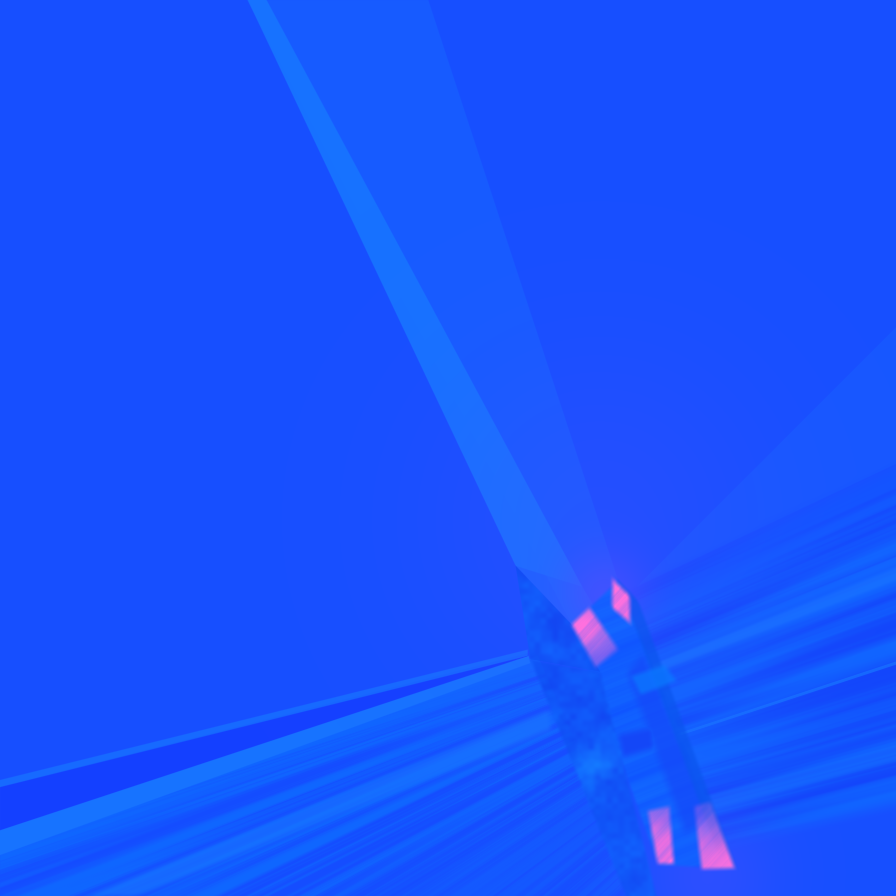
Write a WebGL 1 fragment shader that draws this background.

```glsl
precision highp float;
// Blue backdrop with light beams refracted through a tilted glass slab.

uniform vec2 u_resolution;

#define BASE_BLUE vec3(0.09, 0.31, 1.0)
#define DEEP_BLUE vec3(0.08, 0.25, 1.0)
#define BEAM_BLUE vec3(0.09, 0.36, 1.0)
#define RAY_BLUE vec3(0.09, 0.45, 1.0)
#define PINK vec3(1.0, 0.44, 0.87)
#define VIOLET vec3(0.32, 0.31, 1.0)
#define LEFT_APEX vec2(1.12, 0.42)
#define RIGHT_APEX vec2(-0.62, -0.273)
#define STREAK_DENSITY 85.0

float hash(vec2 p) {
  return fract(sin(dot(p, vec2(127.1, 311.7))) * 43758.545);
}

float noise(vec2 p) {
  vec2 i = floor(p), f = fract(p);
  f = f * f * (3.0 - 2.0 * f);
  return mix(mix(hash(i), hash(i + vec2(1.0, 0.0)), f.x),
             mix(hash(i + vec2(0.0, 1.0)), hash(i + 1.0), f.x), f.y);
}

// Layered noise, stretched along y
float streaks(float across, float along) {
  float sum = 0.0, weight = 0.5, density = STREAK_DENSITY;
  for (int i = 0; i < 4; i++) {
    sum += weight * noise(vec2(across * density, along * 3.0));
    density *= 2.1;
    weight *= 0.55;
  }
  return sum;
}

// Soft half-plane to the left of a -> b
float side(vec2 p, vec2 a, vec2 b, float soft) {
  vec2 d = normalize(b - a), q = p - a;
  return smoothstep(-soft, soft, d.x * q.y - d.y * q.x);
}

// Convex quad with counter-clockwise corners
float quad(vec2 p, vec2 a, vec2 b, vec2 c, vec2 d, float soft) {
  return side(p, a, b, soft) * side(p, b, c, soft)
       * side(p, c, d, soft) * side(p, d, a, soft);
}

float glow(vec2 p, vec2 center, float radius) {
  vec2 q = (p - center) / radius;
  return exp(-dot(q, q));
}

// Thin line of slope s through the apex of the right fan
float fanLine(float slope, float s, float width) {
  return 1.0 - smoothstep(width * 0.4, width, abs(slope - s));
}

vec3 drawBeams(vec3 col, vec2 p, float px) {
  float wide = quad(p, vec2(0.276, 1.0), vec2(0.638, 0.303), vec2(0.690, 0.352), vec2(0.478, 1.0), px);
  col = mix(col, BEAM_BLUE, wide * 0.95);
  float bright = quad(p, vec2(0.276, 1.001), vec2(0.5755, 0.3685), vec2(0.65, 0.345), vec2(0.297, 1.001), px);
  float foot = quad(p, vec2(0.5755, 0.3685), vec2(0.638, 0.303), vec2(0.665, 0.32), vec2(0.65, 0.345), px);
  col = mix(col, RAY_BLUE, bright * 0.95 + foot * 0.6);
  float wedge = quad(p, vec2(0.71, 0.345), vec2(1.01, 0.487), vec2(1.01, 0.645), vec2(0.72, 0.355), px);
  return mix(col, BEAM_BLUE, wedge * 0.65);
}

vec3 drawRightFan(vec3 col, vec2 p) {
  vec2 d = p - RIGHT_APEX;
  float slope = d.y / d.x;
  float inside = smoothstep(0.225, 0.24, slope) * (1.0 - smoothstep(0.455, 0.472, slope));
  inside *= side(p, vec2(0.81, 0.03), vec2(0.69, 0.352), 0.01) < 0.5 ? 1.0 : 0.0;
  float s = streaks(slope, p.x);
  vec3 tint = mix(vec3(0.07, 0.27, 0.98), vec3(0.06, 0.41, 1.0), smoothstep(0.25, 0.7, s));
  tint = mix(tint, DEEP_BLUE, 0.5 * smoothstep(0.41, 0.46, slope));
  col = mix(col, tint, inside * 0.85);
  float lines = 0.7 * fanLine(slope, 0.39, 0.006) + 0.7 * fanLine(slope, 0.329, 0.0016)
              + 0.4 * fanLine(slope, 0.267, 0.008);
  return mix(col, RAY_BLUE, lines * inside);
}

vec3 drawLeftFan(vec3 col, vec2 p, float px) {
  vec2 d = LEFT_APEX - p;
  float slope = d.y / d.x;
  float inside = quad(p, vec2(0.0, 0.06), vec2(0.0, -0.4), vec2(0.74, -0.05), vec2(0.60, 0.268), px);
  float s = streaks(slope, p.x);
  vec3 tint = mix(vec3(0.08, 0.30, 1.0), vec3(0.06, 0.40, 1.0), smoothstep(0.25, 0.7, s));
  col = mix(col, tint, inside * (1.0 - 0.6 * smoothstep(0.45, 0.75, slope)));
  float lower = quad(p, vec2(0.10, 0.0), vec2(0.15, 0.0), vec2(0.615, 0.185), vec2(0.612, 0.207), 0.005);
  col = mix(col, RAY_BLUE, lower * 0.7);
  float gap = quad(p, vec2(0.0, 0.122), vec2(0.0, 0.073), vec2(0.589, 0.267), vec2(0.589, 0.271), px);
  col = mix(col, DEEP_BLUE, gap);
  float thin = quad(p, vec2(-0.01, 0.127), vec2(-0.01, 0.119), vec2(0.589, 0.268), vec2(0.589, 0.275), px);
  float thick = quad(p, vec2(-0.01, 0.070), vec2(-0.01, 0.042), vec2(0.592, 0.260), vec2(0.590, 0.268), px);
  return mix(col, RAY_BLUE, max(thin * 0.75, thick));
}

vec3 drawSlab(vec3 col, vec2 p, float px) {
  // Main plate, brighter at the top and crossed by dark reflections
  float plate = quad(p, vec2(0.638, 0.303), vec2(0.735, 0.035), vec2(0.82, 0.03), vec2(0.69, 0.352), 0.003);
  float s = streaks(p.y - 0.4 * p.x, p.x);
  col = mix(col, mix(vec3(0.05, 0.32, 1.0), vec3(0.07, 0.43, 1.0), s), plate * 0.9);
  float fold = quad(p, vec2(0.70, 0.25), vec2(0.765, 0.07), vec2(0.795, 0.09), vec2(0.718, 0.27), 0.007);
  float shade = quad(p, vec2(0.69, 0.18), vec2(0.695, 0.155), vec2(0.73, 0.165), vec2(0.728, 0.188), 0.006);
  col = mix(col, vec3(0.08, 0.28, 0.97), max(fold * 0.7, shade));
  float rim = quad(p, vec2(0.69, 0.352), vec2(0.802, 0.045), vec2(0.822, 0.031), vec2(0.712, 0.33), 0.003);
  col = mix(col, vec3(0.04, 0.33, 0.93), rim * 0.7);
  float glint = quad(p, vec2(0.705, 0.245), vec2(0.715, 0.225), vec2(0.755, 0.24), vec2(0.742, 0.258), 0.004);
  col = mix(col, vec3(0.04, 0.48, 1.0), glint * 0.7);

  // Mottled left face
  float upper = quad(p, vec2(0.5755, 0.3685), vec2(0.592, 0.264), vec2(0.67, 0.25), vec2(0.638, 0.303), px);
  float lower = quad(p, vec2(0.592, 0.264), vec2(0.703, -0.01), vec2(0.735, -0.01), vec2(0.67, 0.25), 0.003);
  float grain = 0.6 * noise(p * 55.0) + 0.4 * noise(p * 150.0);
  vec3 face = mix(vec3(0.06, 0.27, 0.94), vec3(0.06, 0.41, 1.0), grain);
  face = mix(face, vec3(0.08, 0.52, 1.0), glow(p, vec2(0.665, 0.145), 0.025) * grain);
  return mix(col, face, max(upper, lower) * 0.85);
}

vec3 drawPinkGlints(vec3 col, vec2 p) {
  float a = quad(p, vec2(0.638, 0.303), vec2(0.665, 0.255), vec2(0.69, 0.275), vec2(0.658, 0.322), 0.004);
  float b = quad(p, vec2(0.684, 0.353), vec2(0.683, 0.322), vec2(0.703, 0.305), vec2(0.703, 0.335), 0.004);
  float c = quad(p, vec2(0.723, 0.095), vec2(0.734, 0.036), vec2(0.752, 0.036), vec2(0.747, 0.10), 0.004);
  float d = quad(p, vec2(0.775, 0.10), vec2(0.783, 0.03), vec2(0.82, 0.031), vec2(0.793, 0.105), 0.004);
  a *= 0.25 + 0.75 * glow(p, vec2(0.65, 0.302), 0.035);
  c *= 1.0 - 0.5 * smoothstep(0.06, 0.1, p.y);
  d *= 1.0 - 0.7 * smoothstep(0.04, 0.1, p.y);
  float sheen = 0.65 + 0.5 * streaks(p.y - 1.1 * p.x, p.x);
  return mix(col, PINK, clamp((a + b + c + d) * sheen, 0.0, 1.0));
}

void main() {
  vec2 p = gl_FragCoord.xy / u_resolution;
  float px = 0.8 / min(u_resolution.x, u_resolution.y);
  vec3 col = drawBeams(BASE_BLUE, p, px);
  col = drawRightFan(col, p);
  col = drawLeftFan(col, p, px);
  float halo = 0.22 * glow(p, vec2(0.67, 0.42), 0.2) + 0.5 * glow(p, vec2(0.675, 0.335), 0.05)
             + 0.35 * glow(p, vec2(0.79, 0.02), 0.08);
  col = mix(col, VIOLET, halo);
  col = drawSlab(col, p, px);
  col = drawPinkGlints(col, p);
  gl_FragColor = vec4(col, 1.0);
}
```
